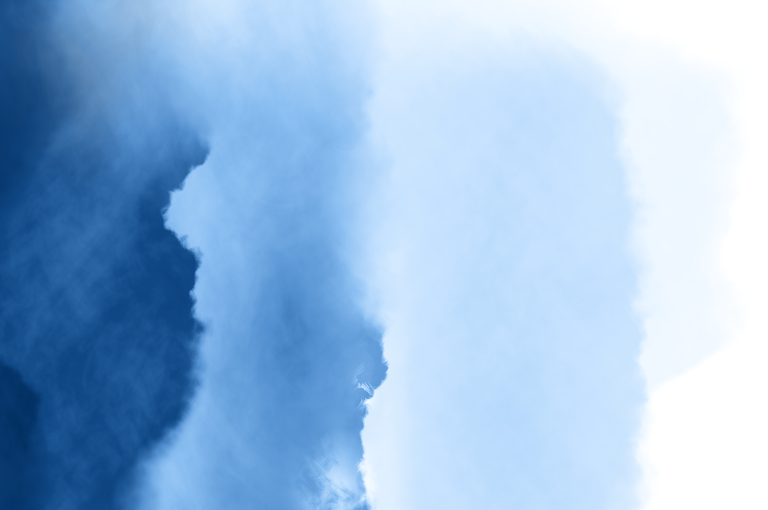
This background is drawn by a WebGL 1 fragment shader. Its source:

```glsl
precision highp float;
uniform vec2 u_resolution;

const vec3 WHITE = vec3(1.0);
const vec3 MIST = vec3(0.93, 0.968, 1.0);
const vec3 PALE = vec3(0.76, 0.877, 0.995);
const vec3 SKY = vec3(0.54, 0.745, 0.945);
const vec3 BLUE = vec3(0.32, 0.56, 0.81);
const vec3 DEEP = vec3(0.06, 0.28, 0.52);
const vec3 NAVY = vec3(0.0, 0.17, 0.36);
const vec3 GREY = vec3(0.48, 0.58, 0.68);
const float RAGGED = 0.02;      // scalloping of the wash edges
const float CLOUD_DARK = 0.38;  // tone variation in the dark washes
const float CLOUD_PALE = 0.15;  // tone variation in the pale washes
const float GRAIN = 0.1;
const float RIM = 0.15;         // pigment gathered along wet edges

float bump(float v, float center, float width) {
  float d = (v - center) / width;
  return exp(-d * d);
}

float blob(vec2 p, vec2 center, vec2 size) {
  vec2 d = (p - center) / size;
  return exp(-dot(d, d));
}

vec2 hash2(vec2 p) {
  return fract(sin(vec2(dot(p, vec2(127.1, 311.7)), dot(p, vec2(269.5, 183.3)))) * 4375.85);
}

// Distance to the nearest scattered cell point
float cells(vec2 p) {
  vec2 base = floor(p);
  float nearest = 2.0;
  for (int j = -1; j <= 1; j++) {
    for (int i = -1; i <= 1; i++) {
      vec2 cell = base + vec2(float(i), float(j));
      nearest = min(nearest, distance(p, cell + hash2(cell)));
    }
  }
  return nearest;
}

// Warped, layered sines, roughly -0.7 to 0.7
float clouds(vec2 p) {
  float sum = 0.0;
  float amp = 0.45;
  for (int i = 0; i < 6; i++) {
    p += 0.5 * sin(p.yx * 1.3 + vec2(1.7, 4.1));
    sum += amp * sin(p.x) * sin(p.y + 0.8);
    p = mat2(1.44, 1.15, -1.15, 1.44) * p + 2.3;
    amp *= 0.62;
  }
  return sum;
}

float wash(float x, float edge, float soft) {
  return 1.0 - smoothstep(edge - soft, edge + soft, x);
}

// Tone 0 is bare paper, tone 6 is the densest pigment
vec3 pigment(float t) {
  vec3 c = mix(WHITE, MIST, clamp(t, 0.0, 1.0));
  c = mix(c, PALE, clamp(t - 1.0, 0.0, 1.0));
  c = mix(c, SKY, clamp(t - 2.0, 0.0, 1.0));
  c = mix(c, BLUE, clamp(t - 3.0, 0.0, 1.0));
  c = mix(c, DEEP, clamp(t - 4.0, 0.0, 1.0));
  return mix(c, NAVY, clamp(t - 5.0, 0.0, 1.0));
}

void main() {
  vec2 uv = gl_FragCoord.xy / u_resolution;
  vec2 q = gl_FragCoord.xy / u_resolution.y;
  float y = uv.y;
  float cloud = clouds(q * vec2(8.0, 6.0) + 3.0);
  float streak = clouds(q * vec2(21.0, 11.0) + 8.0);
  float grain = clouds(q * 75.0);
  float ragged = 0.7 * (cells(q * 7.0) - 0.45) + 0.8 * (cells(q * 15.0) - 0.45)
    + 0.4 * (cells(q * 37.0) - 0.45) + 0.4 * streak + 0.25 * grain;
  float x = uv.x + RAGGED * ragged;
  float bleed = mix(0.6, 2.4, smoothstep(-0.4, 0.5, clouds(q * 9.0 + 5.0)));
  float top = smoothstep(0.72, 1.02, y + 0.06 * cloud);

  // Wash edges, from right to left
  float mistEdge = 0.835 + 0.115 * smoothstep(0.2, 0.35, y)
    - 0.025 * bump(y, 0.5, 0.05) - 0.16 * smoothstep(0.84, 1.02, y);
  float paleEdge = 0.835 - 0.03 * smoothstep(0.5, 0.8, y) - 0.015 * bump(y, 0.0, 0.06);
  float blueEdge = 0.475 + 0.025 * bump(y, 0.3, 0.08) + 0.01 * smoothstep(0.4, 0.6, y);
  float deepEdge = 0.175 + 0.08 * smoothstep(0.0, 0.27, y) - 0.04 * bump(y, 0.59, 0.07)
    + 0.015 * bump(y, 0.71, 0.05);
  float navyEdge = 0.05 - 0.06 * smoothstep(0.2, 0.32, y) + 0.09 * smoothstep(0.55, 0.85, y);

  // Each wash covers the one to its right
  float tone = 0.9 * wash(x, mistEdge, 0.016 * bleed + 0.1 * top);
  float base = 1.0 - smoothstep(0.0, 0.25, y);
  float pale = 1.75 + 0.3 * bump(uv.x, 0.67, 0.13) - 0.45 * bump(uv.x, 0.505, 0.03) * (1.0 - y);
  tone = mix(tone, pale - 0.5 * top, wash(x, paleEdge, 0.014 * bleed + 0.025 * base + 0.05 * top));

  float low = 1.0 - smoothstep(0.32, 0.42, y);
  float blue = 3.1 + 0.35 * (1.0 - smoothstep(0.25, 0.55, y))
    + 0.65 * bump(uv.x, 0.38, 0.07) * (1.0 - smoothstep(0.35, 0.7, y))
    - 0.25 * bump(uv.x, 0.255, 0.025) - 1.0 * top;
  blue -= 0.4 * smoothstep(0.41, 0.48, uv.x) * (1.0 - low);
  blue += 2.0 * RIM * low * bump(x, blueEdge - 0.008, 0.016);
  tone = mix(tone, blue, wash(x, blueEdge, mix(0.03, 0.006, low) * bleed));
  float lifted = blob(uv, vec2(0.44, 0.03), vec2(0.045, 0.09));
  tone -= 1.9 * lifted * smoothstep(-0.5, 0.4, streak + 0.4 * grain);
  tone -= 0.7 * blob(uv, vec2(0.22, 0.08), vec2(0.03, 0.13));

  float fade = smoothstep(0.58, 0.92, y);
  float deep = 4.8 - 0.8 * fade - 1.0 * smoothstep(0.83, 1.0, y) - 7.0 * (uv.x - 0.12) * fade;
  deep += RIM * bump(x, deepEdge - 0.015, 0.03) * (1.0 - fade);
  float deepSoft = 0.008 * bleed + 0.07 * smoothstep(0.68, 0.85, y) + 0.03 * base;
  tone = mix(tone, deep, wash(x, deepEdge, deepSoft));
  float navy = 5.65 - 0.5 * bump(y, 0.45, 0.12) - 0.8 * top;
  tone = mix(tone, navy, wash(x, navyEdge, 0.016 * bleed + 0.05 * smoothstep(0.6, 0.85, y)));

  // Bare paper at the upper right, then clouds, flecks and grain
  tone -= 1.2 * smoothstep(0.82, 1.05, y + 0.08 * cloud) * smoothstep(0.4, 0.8, uv.x);
  float variation = mix(CLOUD_DARK, CLOUD_PALE, smoothstep(0.35, 0.55, uv.x));
  float covered = smoothstep(0.0, 0.9, tone);
  tone += variation * (cloud + 0.5 * streak) * covered;
  float fleck = smoothstep(0.0, 0.35, grain + 0.4 * streak);
  tone -= 1.6 * fleck * blob(uv, vec2(0.474, 0.235), vec2(0.011, 0.035));
  tone += GRAIN * grain * covered * (1.0 - 0.6 * uv.x);

  vec3 color = pigment(max(tone, 0.0));
  float greying = blob(uv, vec2(0.12, 0.9), vec2(0.1, 0.17)) * (0.35 + 0.3 * streak);
  gl_FragColor = vec4(mix(color, GREY, clamp(greying, 0.0, 0.5)), 1.0);
}
```
